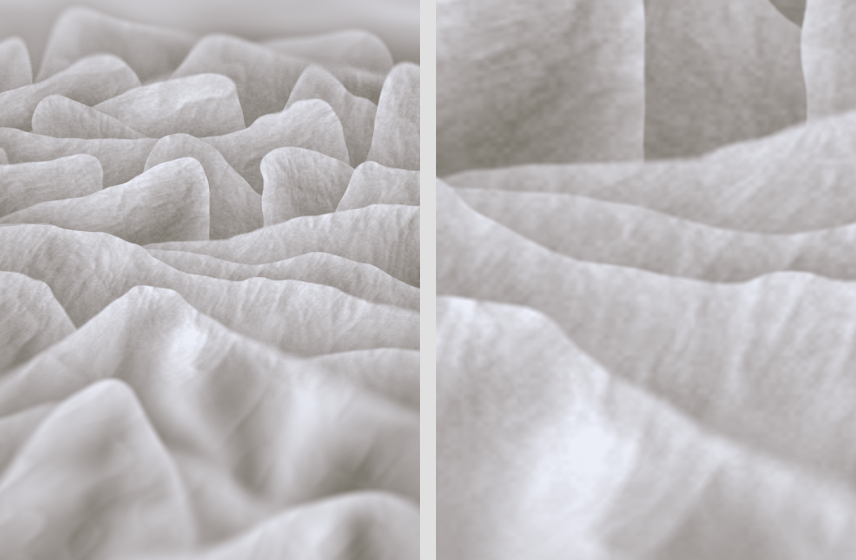
Left: the whole. Right: its middle third, enlarged.
Write a Shadertoy shader that draws this texture.

```glsl
float hash(vec2 p) {
    p = fract(p * vec2(0.1731, 0.2379) + 0.13);
    p += dot(p, p.yx + 21.37);
    return fract((p.x + p.y) * p.x * 9.73);
}

float noise(vec2 p) {
    vec2 cell = floor(p), f = fract(p);
    f = f * f * f * (f * (f * 6.0 - 15.0) + 10.0);
    return mix(mix(hash(cell), hash(cell + vec2(1, 0)), f.x),
               mix(hash(cell + vec2(0, 1)), hash(cell + vec2(1, 1)), f.x), f.y);
}

vec2 warp(vec2 p) {
    return vec2(noise(p), noise(p + 37.2)) - 0.5;
}

vec2 turn(vec2 p, float angle) {
    float c = cos(angle), s = sin(angle);
    return vec2(c * p.x - s * p.y, s * p.x + c * p.y);
}

// Height of crumpled cloth: sharp creases in turned octaves
float crinkle(vec2 p, float detail) {
    float sum = 0.0, weight = 0.5;
    for (int i = 0; i < 4; i++) {
        sum += weight * abs(2.0 * noise(p) - 1.0);
        p = mat2(1.5, 1.1, -1.1, 1.5) * p + 11.7;
        weight *= 0.3 + 0.28 * detail;
    }
    return sum;
}

// Light on small creases
float crinkleLight(vec2 p, float detail) {
    vec2 q = turn(p, 0.6) * vec2(17.0, 11.0) + 0.6 * warp(p * 8.0);
    float reach = mix(0.3, 0.13, detail);
    return crinkle(q, detail) - crinkle(q + reach * vec2(0.8, 0.6), detail);
}

// Light on the long soft pleats hanging from a ridge
float pleatLight(vec2 p, float lean) {
    vec2 q = vec2(6.5 * (p.x + lean * p.y), 2.6 * p.y) + 1.5 * warp(p * 3.5);
    return noise(q) - noise(q + vec2(0.45, -0.2));
}

// In-focus band across the cloth
float focusAt(float y) {
    return smoothstep(0.3, 0.68, y) * (1.0 - smoothstep(1.08, 1.27, y));
}

// Lays one fold over the shade: turned ridge above, cloth fading to shadow below
void layFold(inout float shade, vec2 p, vec2 peak, float angle, float tilt,
             float steep, float crest, float depth, float seed) {
    float focus = focusAt(p.y);
    vec2 local = p - peak + 0.10 * warp(p * 4.0 + seed * 7.3);
    local += 0.012 * focus * warp(p * 22.0 + seed * 3.1);
    local = turn(local, angle);
    float bend = sqrt(local.x * local.x + crest * crest);
    float slope = tilt - steep * local.x / bend;
    float ridge = tilt * local.x - steep * (bend - crest);
    float below = (ridge - local.y) / sqrt(1.0 + slope * slope);
    float inside = max(below, 0.0);
    float dissolve = (1.0 - focus) * smoothstep(0.08, 0.45, abs(local.x));
    float soft = mix(0.012, 0.0025, focus) + 0.03 * dissolve;

    vec2 cloth = turn(p, angle) + seed * vec2(3.17, 1.73);
    float light = mix(0.30, 0.83, exp(-inside / depth));
    light += 0.08 * exp(-inside / 0.016);
    light += 0.08 * slope / sqrt(1.0 + slope * slope);
    light += 0.64 * pleatLight(cloth, 0.5 * sin(seed * 2.4)) * smoothstep(0.0, 0.07, inside);
    light += mix(0.20, 0.60, focus) * crinkleLight(cloth, focus);

    float shadow = 1.0 - 0.32 * exp(-max(-below, 0.0) / 0.05);
    shade = mix(shade * shadow, light, smoothstep(-soft, soft, below));
}

// Warm grey shadows to cool white light
vec3 linenColour(float t) {
    vec3 shadowTone = vec3(0.48, 0.46, 0.42);
    vec3 middleTone = vec3(0.69, 0.67, 0.67);
    vec3 lightTone = vec3(0.92, 0.93, 0.97);
    return t < 0.43 ? mix(shadowTone, middleTone, t / 0.43)
                    : mix(middleTone, lightTone, (t - 0.43) / 0.57);
}

void mainImage(out vec4 fragColor, in vec2 fragCoord) {
    vec2 p = fragCoord / iResolution.x;

    // Blurred cloth in the distance
    float shade = 0.68 + 0.5 * pleatLight(p.yx * vec2(1.6, 0.8), 0.3);

    // Heaped, leaning folds in the upper half, back to front
    for (int i = 0; i < 16; i++) {
        float k = float(i);
        float a = hash(vec2(k, 4.0)), b = hash(vec2(k, 9.0));
        vec2 peak = vec2(1.1 * fract(k * 0.618 + 0.22) - 0.05, 1.30 - 0.026 * k);
        float angle = (mod(k, 2.0) - 0.5) * mix(0.5, 1.5, b);
        float steep = mix(0.9, 2.4, a) * smoothstep(-4.0, 4.0, k);
        layFold(shade, p, peak, angle, 0.0, steep, mix(0.04, 0.11, a), 0.11, k + 1.0);
    }

    // Long ridges across the middle
    layFold(shade, p, vec2(0.97, 0.80), 0.0, 0.00, 0.16, 0.10, 0.12, 21.0);
    layFold(shade, p, vec2(0.05, 0.82), 0.0, 0.00, 0.21, 0.15, 0.11, 22.0);
    layFold(shade, p, vec2(0.10, 0.765), 0.0, 0.00, 0.18, 0.10, 0.17, 23.0);
    layFold(shade, p, vec2(0.06, 0.68), 0.2, -0.25, 0.70, 0.08, 0.17, 24.0);
    layFold(shade, p, vec2(0.92, 0.52), 0.0, 0.05, 0.22, 0.10, 0.14, 25.0);

    // Large soft drapes in front
    layFold(shade, p, vec2(0.32, 0.63), 0.0, 0.15, 0.62, 0.08, 0.20, 26.0);
    layFold(shade, p, vec2(0.02, 0.35), 0.0, 0.00, 0.35, 0.09, 0.16, 27.0);
    layFold(shade, p, vec2(0.28, 0.42), 0.3, 0.30, 1.90, 0.07, 0.15, 28.0);
    layFold(shade, p, vec2(0.80, 0.15), 0.0, 0.05, 0.42, 0.10, 0.17, 29.0);

    // Fine weave and gentle darkening toward the sides
    float weave = noise(p * vec2(190.0, 230.0)) - 0.5;
    shade += 0.09 * weave * focusAt(p.y);
    shade -= 0.20 * pow(abs(p.x - 0.5) * 2.0, 3.0) * (1.0 - 0.5 * p.y);
    fragColor = vec4(linenColour(clamp(shade, 0.0, 1.0)), 1.0);
}
```
